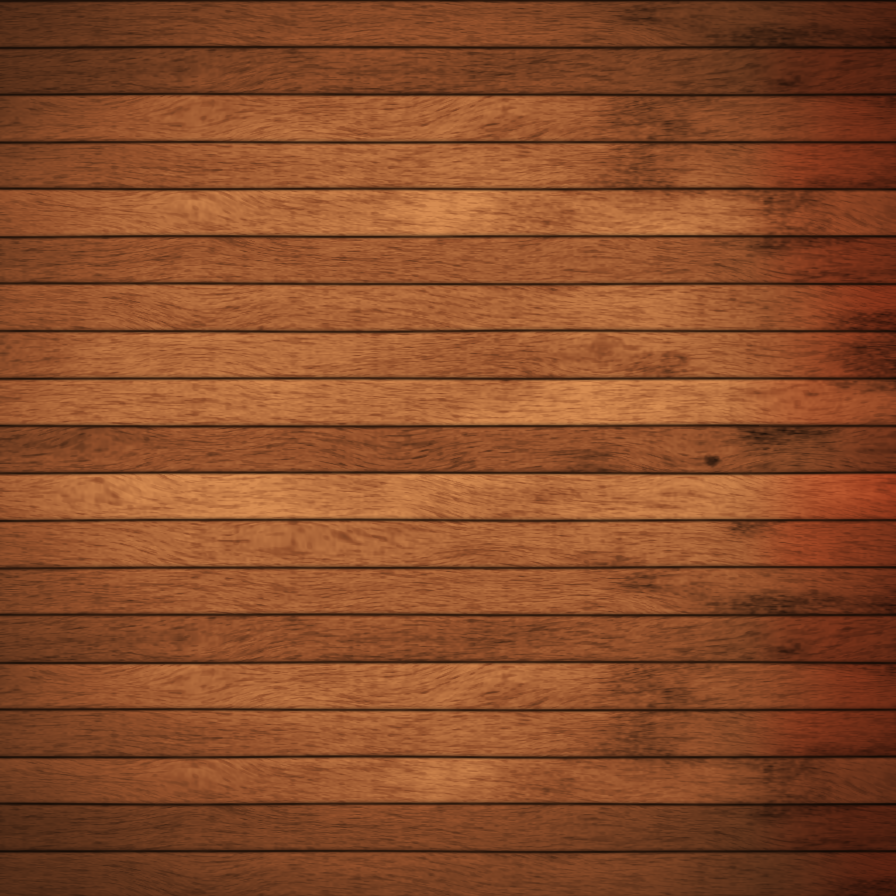
Write a three.js fragment shader that draws this texture.

```glsl
// Draws horizontal varnished wood planks with fine grain, thin seams and shaded borders.
varying vec2 vUv;

const float PLANKS = 18.94;  // rows down the canvas, the last one slightly cut
const float CYCLE = 12.0;    // rows before the same boards return
const vec3 SHADOW = vec3(0.10, 0.052, 0.026);
const vec3 WOOD = vec3(0.58, 0.315, 0.17);
const vec3 HONEY = vec3(0.84, 0.55, 0.32);
const vec3 RED_STAIN = vec3(1.10, 0.76, 0.70);
const vec3 SEAM = vec3(0.16, 0.085, 0.04);

float hash(vec2 p) {
  return fract(sin(dot(p, vec2(127.1, 311.7))) * 43758.545);
}

float noise(vec2 p) {
  vec2 i = floor(p);
  vec2 f = fract(p);
  f = f * f * (3.0 - 2.0 * f);
  float low = mix(hash(i), hash(i + vec2(1.0, 0.0)), f.x);
  float high = mix(hash(i + vec2(0.0, 1.0)), hash(i + 1.0), f.x);
  return mix(low, high, f.y);
}

float fbm(vec2 p) {
  float sum = 0.0;
  float weight = 0.5;
  for (int i = 0; i < 4; i++) {
    sum += weight * noise(p);
    p = p * 2.03 + 11.7;
    weight *= 0.5;
  }
  return sum / 0.9375;
}

// Brightness of each board in the cycle
float boardTone(float id) {
  vec4 slot = vec4(equal(vec4(mod(id, 4.0)), vec4(0.0, 1.0, 2.0, 3.0)));
  vec4 tones = vec4(0.90, 0.80, 1.00, 0.97);
  if (id > 3.5) tones = vec4(1.10, 0.86, 0.98, 0.98);
  if (id > 7.5) tones = vec4(1.07, 0.79, 1.10, 0.95);
  return dot(slot, tones);
}

// Thin dark pores and fine fibres running along a board
float grain(float x, float v, float id) {
  float seed = id * 37.0;
  float tilt = (hash(vec2(id, 4.0)) - 0.5) * 4.0;
  float bend = 0.5 * (noise(vec2(x * 9.0 + seed, v * 1.2)) - 0.5);
  float y = v + bend + tilt * x;
  float pores = smoothstep(0.55, 0.90, noise(vec2(x * 55.0 + seed, y * 23.0)));
  float ticks = smoothstep(0.55, 0.90, noise(vec2(x * 110.0 + seed, y * 30.0 + 50.0)));
  float fibres = noise(vec2(x * 75.0 + seed, y * 27.0 + 90.0)) - 0.5;
  float dust = noise(vec2(x * 260.0 + seed, y * 26.0 + 30.0)) - 0.5;
  float streaks = noise(vec2(x * 5.0 + seed, y * 6.0 + 20.0)) - 0.5;
  return 0.09 * fibres + 0.10 * dust + 0.08 * streaks - 0.13 * pores - 0.11 * ticks;
}

// Pale rippled patches on the lighter boards
float figure(float x, float v, float id) {
  float patches = smoothstep(0.46, 0.68, fbm(vec2(x * 6.0 + id * 19.0, v * 0.6)));
  float ripple = sin(x * 190.0 + v * 3.0 + 7.0 * noise(vec2(x * 25.0, v * 4.0 + id)));
  return patches * (0.11 + 0.025 * ripple);
}

// Dark weathered blotches that gather towards the right
float weathering(float x, float v, float id) {
  float blotch = smoothstep(0.46, 0.74, fbm(vec2(x * 7.0 + id * 23.0, v * 1.3 + 5.0)));
  float speckle = 0.5 + noise(vec2(x * 200.0, v * 16.0 + id * 9.0));
  return blotch * speckle * mix(0.06, 0.30, smoothstep(0.4, 0.95, x));
}

float knot(float x, float v) {
  vec2 offset = vec2((x - 0.795) * PLANKS, (v - 0.73) * 1.5);
  float ragged = 0.06 * (noise(offset * 14.0) - 0.5);
  return 1.0 - smoothstep(0.05, 0.24, length(offset) + ragged);
}

vec3 woodColour(float level) {
  vec3 lower = mix(SHADOW, WOOD, clamp(level / 0.6, 0.0, 1.0));
  return mix(lower, HONEY, clamp((level - 0.6) / 0.4, 0.0, 1.0));
}

void main() {
  // Board layout, counted from the top
  float x = vUv.x;
  float depth = (1.0 - vUv.y) * PLANKS;
  depth += 0.03 * (noise(vec2(x * 5.0, floor(depth + 0.5) * 3.0)) - 0.5);
  float v = fract(depth);
  float id = mod(floor(depth), CYCLE);
  float tone = boardTone(id);

  // Light falling off towards the borders
  float reach = length(vUv - vec2(0.46, 0.53));
  float light = 1.0 - 0.66 * smoothstep(0.26, 0.75, reach);

  // Wood surface
  float level = 0.80 * tone + grain(x, v, id);
  level += figure(x, v, id) * smoothstep(0.9, 1.1, tone);
  level -= weathering(x, v, id);
  if (id == 9.0) level -= 0.45 * knot(x, v);
  vec3 colour = woodColour(level * light);

  // Red stain on the right
  float stain = smoothstep(0.82, 1.0, x + 0.10 * (noise(vec2(x * 9.0, id * 5.0)) - 0.5));
  colour *= mix(vec3(1.0), RED_STAIN, stain * (0.4 + 0.6 * hash(vec2(id, 8.0))));

  // Thin seams of uneven strength, with soft shade and a faint lit edge below each
  float gap = min(v, 1.0 - v);
  float shade = 1.0 - smoothstep(0.0, 0.11, gap);
  float lip = smoothstep(0.03, 0.06, v) * (1.0 - smoothstep(0.06, 0.13, v));
  colour *= 1.0 - 0.28 * shade + 0.10 * lip;
  float wear = noise(vec2(x * 40.0, floor(depth + 0.5) * 7.0));
  float line = 1.0 - smoothstep(0.004, 0.040, gap);
  colour = mix(colour, SEAM * light, line * (0.70 + 0.25 * wear));

  gl_FragColor = vec4(colour, 1.0);
}
```
